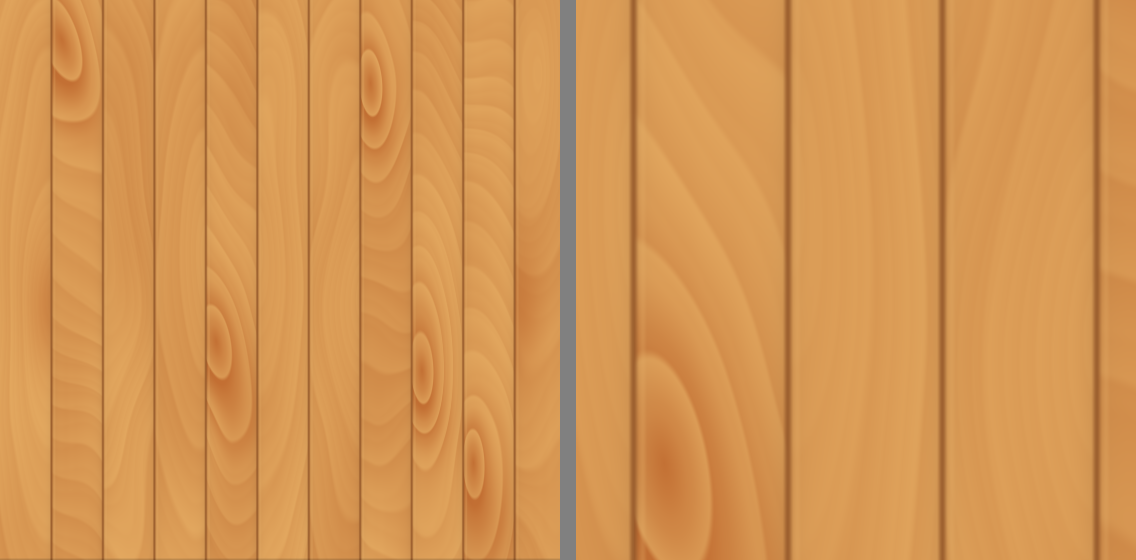
Left: the whole. Right: its middle third, enlarged.
Reproduce this texture procedurally as a WebGL 1 fragment shader.

```glsl
precision highp float;
// Varnished floor of vertical wooden boards, just under eleven across.
// Each board has its own ring field, round a knot or a long pale arch;
// a sawtooth of that field shades the growth rings, then seams go on top.
uniform vec2 u_resolution;

const float BOARD = 0.0919; // board width

float hash(vec2 p) {
    p = fract(p * vec2(0.1031, 0.1137));
    p += dot(p, p.yx + 33.33);
    return fract((p.x + p.y) * p.x * 7.31);
}

float noise(vec2 p) {
    vec2 i = floor(p), f = fract(p);
    f = f * f * (3.0 - 2.0 * f);
    return mix(mix(hash(i), hash(i + vec2(1.0, 0.0)), f.x),
               mix(hash(i + vec2(0.0, 1.0)), hash(i + vec2(1.0, 1.0)), f.x), f.y);
}

// Rising ramp with a softened drop at the end of each ring
float ring(float v, float soft) {
    float t = fract(v);
    return t * (1.0 - smoothstep(1.0 - soft, 1.0, t));
}

void main() {
    vec2 uv = gl_FragCoord.xy / u_resolution;
    float board = floor(uv.x / BOARD);
    float across = fract(uv.x / BOARD);
    vec2 seed = vec2(17.0, 31.0) * (board + 1.0);

    // Every third board and the two near the right carry a knot
    float third = mod(board, 3.0);
    bool knotty = board < 9.5 && (abs(third - 1.0) < 0.5 || board > 7.5);

    // Low-frequency wobble bends the rings
    float wobble = noise(uv * vec2(12.0, 4.5) + seed) - 0.5;
    float r, rings, dark, pale;
    if (knotty) {
        float height = fract(0.443 + 0.487 * board);
        height = abs(height - step(8.5, board));
        vec2 d = vec2((across - 0.2) * BOARD, uv.y - height);
        d.y += d.x * (1.2 - 0.1 * board);
        r = length(d * vec2(1.4 + 0.2 * board, 1.0));
        r += wobble * 0.11 * smoothstep(0.02, 0.2, r);
        rings = ring(r * 15.0, 0.12);
        dark = 0.72 * exp(-r * r * 75.0) * (1.0 - 0.95 * rings);
        vec2 below = d + vec2(0.0, 0.09);
        dark += 0.45 * exp(-dot(below, below) * 190.0) * (1.0 - rings);
        pale = 0.0;
    } else {
        vec2 d = vec2((across - 1.0 + 0.5 * third) * BOARD,
                      uv.y - 0.52 - 0.12 * (hash(seed) - 0.5));
        d.y -= 0.32 * step(9.5, board);
        r = length(d * vec2(4.2, 0.9)) + wobble * 0.15;
        rings = ring(r * 7.5 + 0.2, 0.14);
        dark = 0.0;
        pale = exp(-r * r * 22.0);
    }

    // Reddish stain on the outer edge boards
    if (abs(board - 5.0) > 4.5) {
        vec2 s = vec2((across - (board < 5.0 ? 0.95 : 0.1)) * BOARD * 3.0, uv.y - 0.45);
        dark += 0.5 * exp(-dot(s, s) * 85.0);
    }

    // Ring tone, fainter inner rings, broad patches and fine fibres
    float tone = 0.44 + 0.28 * rings * (1.0 - pale) + 0.36 * pale;
    tone += 0.09 * ring(r * 24.0 + wobble, 0.25);
    tone += 0.5 * (noise(uv * vec2(9.0, 3.5) + seed.yx) - 0.5);
    tone += 0.03 * (noise(uv * vec2(110.0, 4.0) + seed) - 0.5);
    vec3 wood = mix(vec3(0.79, 0.505, 0.255), vec3(0.89, 0.66, 0.375), clamp(tone, 0.0, 1.0));
    wood = mix(wood, vec3(0.75, 0.41, 0.18), clamp(dark, 0.0, 0.85));

    // Seams: soft shade, pale bevel on the right, dark groove
    float seam = floor(uv.x / BOARD + 0.5);
    float side = uv.x - seam * BOARD;
    float inner = step(0.5, seam);
    wood *= 1.0 - 0.07 * inner * exp(-abs(side) * 170.0);
    float bevel = 1.0 - smoothstep(0.0, 0.003, abs(side - 0.0055));
    wood = mix(wood, vec3(0.91, 0.69, 0.41), 0.25 * bevel * inner);
    float groove = 1.0 - smoothstep(0.0, 0.0036, abs(side));
    wood = mix(wood, vec3(0.58, 0.34, 0.16), 0.82 * groove * inner);

    // Faint board ends along the bottom
    wood *= 1.0 - 0.15 * (1.0 - smoothstep(0.001, 0.004, uv.y));
    gl_FragColor = vec4(wood, 1.0);
}
```
